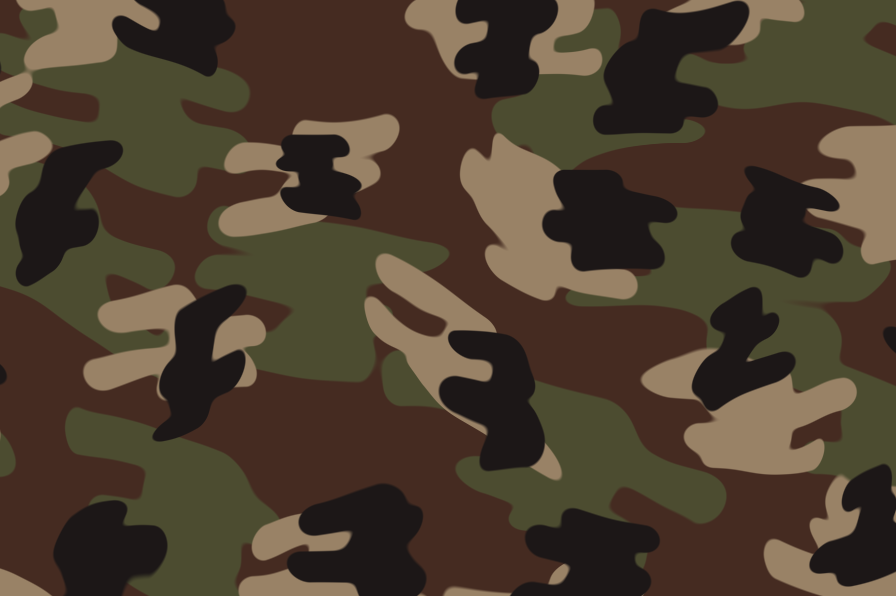
Give the GLSL for this pattern, as a Shadertoy shader.

```glsl
vec2 hash2(vec2 p) {
    vec3 q = fract(p.xyx * vec3(0.1031, 0.1030, 0.0973));
    q += dot(q, q.yzx + 33.33);
    return fract((q.xx + q.yz) * q.zy);
}

vec2 noise2(vec2 p) {
    vec2 i = floor(p), f = p - i;
    f = f * f * f * (f * (f * 6.0 - 15.0) + 10.0);
    vec2 low = mix(hash2(i), hash2(i + vec2(1, 0)), f.x);
    vec2 high = mix(hash2(i + vec2(0, 1)), hash2(i + vec2(1, 1)), f.x);
    return mix(low, high, f.y) - 0.5;
}

float smoothMin(float a, float b, float k) {
    float h = max(k - abs(a - b), 0.0) / k;
    return min(a, b) - 0.25 * k * h * h;
}

// Distance to scattered blotches, each a zigzag stack of four fused capsules
float blotches(vec2 p, vec2 cell, float reach, float girth, float tilt, float seed) {
    // Bend the plane so that the outlines flow
    p += 0.09 * noise2(p * vec2(3.5, 4.5) + seed);
    p += 0.03 * noise2(p * vec2(8.0, 11.0) + seed * 1.7);

    float d = 1.0;
    for (int j = -1; j <= 1; j++) {
        float row = floor(p.y / cell.y) + float(j);
        float stagger = 0.5 * mod(row, 2.0);
        for (int i = -1; i <= 1; i++) {
            vec2 id = vec2(floor(p.x / cell.x - stagger) + float(i), row);
            vec2 jitter = hash2(id + seed);
            vec2 centre = (id + vec2(stagger, 0.0) + 0.5 + 0.35 * (jitter - 0.5)) * cell;
            float lean = tilt * (hash2(id + seed + 71.0).x - 0.5);
            for (int k = 0; k < 4; k++) {
                vec2 h = hash2(id * 3.0 + float(k) * 17.0 + seed + 5.0);
                float side = 2.0 * mod(float(k) + floor(jitter.x * 2.0), 2.0) - 1.0;
                vec2 q = p - centre;
                q.y -= lean * q.x + (float(k) - 1.5) * girth * 1.7;
                q.x -= side * (0.2 + 0.55 * h.x) * reach;
                q.y += 0.35 * (h.y - 0.5) * q.x;
                float halfLength = reach * (0.45 + 1.1 * h.y);
                q.x -= clamp(q.x, -halfLength, halfLength);
                d = smoothMin(d, length(q) - girth * (0.85 + 0.3 * h.x), girth * 0.8);
            }
        }
    }
    return d;
}

float coverage(float d) {
    return 1.0 - smoothstep(-0.002, 0.002, d);
}

void mainImage(out vec4 fragColor, in vec2 fragCoord) {
    vec2 p = fragCoord / iResolution.y;

    // Brown cloth, then green, tan and black printed over it
    vec3 color = vec3(0.27, 0.17, 0.13);
    float green = blotches(p, vec2(0.58, 0.35), 0.12, 0.036, 0.6, 13.0);
    color = mix(color, vec3(0.30, 0.30, 0.19), coverage(green));
    float sand = blotches(p + vec2(0.21, 0.13), vec2(0.48, 0.325), 0.075, 0.028, 1.0, 47.0);
    color = mix(color, vec3(0.60, 0.51, 0.40), coverage(sand));
    float black = blotches(p + vec2(0.07, 0.09), vec2(0.42, 0.30), 0.045, 0.027, 0.5, 89.0);
    color = mix(color, vec3(0.11, 0.09, 0.09), coverage(black));

    fragColor = vec4(color, 1.0);
}
```
